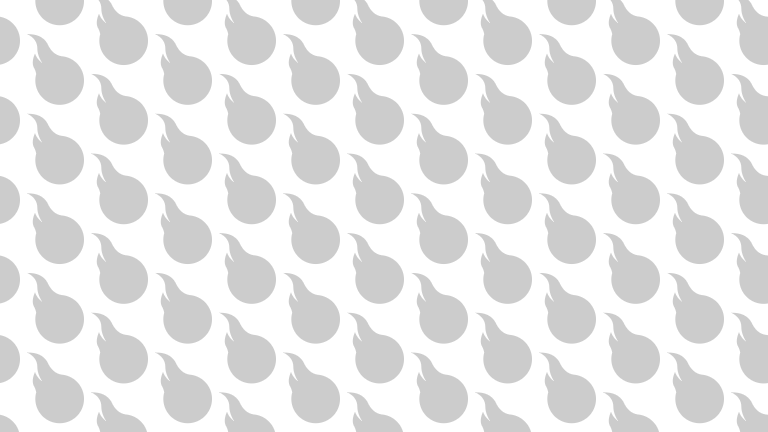
Write a WebGL 2 fragment shader that draws this pattern.

```glsl
#version 300 es
precision highp float;

uniform vec2 u_resolution;
out vec4 fragColor;

// Design units: the canvas is 648 units high
const float CANVAS_HEIGHT = 648.0;
const vec2 SPACING = vec2(96.0, 119.4);
const vec2 BALL_ANCHOR = vec2(-6.5, 348.15);
const vec2 MOTIF_MIDDLE = vec2(-6.0, 16.5);
const float BALL_RADIUS = 36.5;

const vec3 PAPER = vec3(1.0);
const vec3 GREY = vec3(0.8);

// Flame outline around the ball centre: anchor, control, anchor, ...
const int CURVES = 8;
const int STEPS = 8;
const vec2 FLAME[17] = vec2[17](
    vec2(-48.5, 69.5), vec2(-27.0, 70.0),
    vec2(-18.5, 55.5), vec2(-11.0, 38.5),
    vec2(3.0, 36.4), vec2(-16.0, 22.0),
    vec2(-35.0, 8.0), vec2(-35.5, 14.0),
    vec2(-39.0, 20.0), vec2(-42.5, 28.0),
    vec2(-37.0, 40.5), vec2(-34.0, 32.0),
    vec2(-26.5, 26.5), vec2(-33.5, 38.0),
    vec2(-33.5, 48.0), vec2(-33.5, 62.0),
    vec2(-48.5, 69.5)
);

vec2 bezier(vec2 a, vec2 control, vec2 b, float t) {
    return mix(mix(a, control, t), mix(control, b, t), t);
}

float segmentDistance(vec2 p, vec2 a, vec2 b) {
    vec2 ab = b - a;
    float t = clamp(dot(p - a, ab) / dot(ab, ab), 0.0, 1.0);
    return length(p - a - ab * t);
}

// True when a ray towards +x from p crosses the edge ab
bool crossesEdge(vec2 p, vec2 a, vec2 b) {
    if ((a.y > p.y) == (b.y > p.y)) return false;
    return p.x < a.x + (b.x - a.x) * (p.y - a.y) / (b.y - a.y);
}

// Signed distance to the closed outline, negative inside
float flameDistance(vec2 p) {
    float nearest = 1e5;
    float side = 1.0;
    vec2 a = FLAME[0];
    for (int i = 0; i < CURVES; i++) {
        for (int s = 1; s <= STEPS; s++) {
            float t = float(s) / float(STEPS);
            vec2 b = bezier(FLAME[2 * i], FLAME[2 * i + 1], FLAME[2 * i + 2], t);
            nearest = min(nearest, segmentDistance(p, a, b));
            if (crossesEdge(p, a, b)) side = -side;
            a = b;
        }
    }
    return side * nearest;
}

float motifDistance(vec2 p) {
    return min(length(p) - BALL_RADIUS, flameDistance(p));
}

// Half-drop repeat; returns the position relative to the ball centre
vec2 halfDrop(vec2 p, vec2 spacing, vec2 middle) {
    vec2 cell = p - middle + 0.5 * spacing;
    float column = floor(cell.x / spacing.x);
    cell.y += 0.5 * spacing.y * mod(column, 2.0);
    return mod(cell, spacing) - 0.5 * spacing + middle;
}

void main() {
    float pixel = CANVAS_HEIGHT / u_resolution.y;
    vec2 p = gl_FragCoord.xy * pixel;
    vec2 local = halfDrop(p - BALL_ANCHOR, SPACING, MOTIF_MIDDLE);
    float coverage = clamp(0.5 - motifDistance(local) / pixel, 0.0, 1.0);
    fragColor = vec4(mix(PAPER, GREY, coverage), 1.0);
}
```
